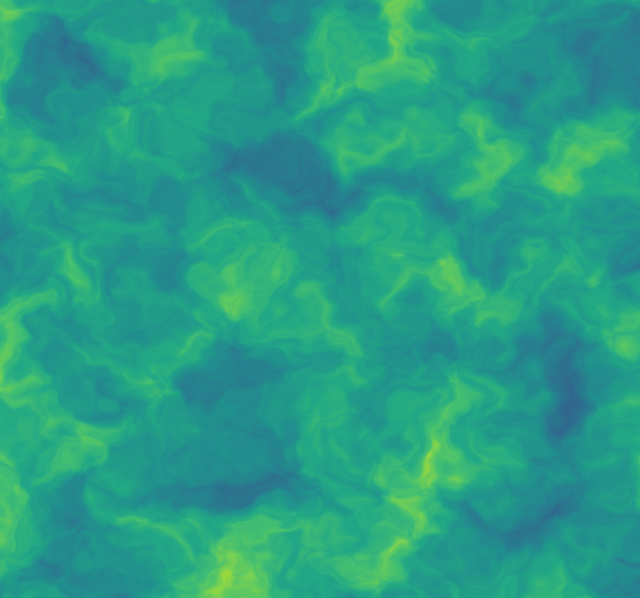
Reproduce this texture procedurally as a WebGL 1 fragment shader.

```glsl
precision highp float;
// Soft cloudy field in blue, teal, green and yellow.
// Rotated octaves of gradient noise, bent by a second noise into folds
// and wisps, give a height that is looked up in a smooth colour ramp.

uniform vec2 u_resolution;

const vec2 CELLS = vec2(4.5, 5.1); // coarsest noise cells per canvas width
const int OCTAVES = 5;
const float GAIN = 0.56;          // amplitude ratio between octaves
const float LACUNARITY = 2.03;    // frequency ratio between octaves
const int WARP_OCTAVES = 3;
const float WARP_FREQUENCY = 1.7; // relative to the coarsest cells
const float WARP_AMOUNT = 0.36;   // bending, in coarsest cells
const float MEAN_LEVEL = 0.55;    // ramp position of the average height
const float CONTRAST = 0.33;
const float PEAK_BOOST = 0.08;    // stretches the bright end a little
const vec2 FIELD_OFFSET = vec2(23.6, 58.2);
const vec2 WARP_OFFSET_X = vec2(5.2, 71.3);
const vec2 WARP_OFFSET_Y = vec2(91.7, 12.8);

// Ramp colours, at levels 0.3 to 0.9 in steps of 0.1
const vec3 INDIGO = vec3(0.208, 0.359, 0.553);
const vec3 STEEL_BLUE = vec3(0.164, 0.471, 0.558);
const vec3 TEAL = vec3(0.128, 0.567, 0.551);
const vec3 SEA_GREEN = vec3(0.135, 0.659, 0.518);
const vec3 GREEN = vec3(0.267, 0.749, 0.441);
const vec3 LIME = vec3(0.478, 0.821, 0.318);
const vec3 YELLOW = vec3(0.741, 0.873, 0.150);

// Unit gradient in a random direction for each lattice point
vec2 latticeGradient(vec2 cell) {
  vec3 p = fract(vec3(cell.xyx) * vec3(0.1031, 0.1030, 0.0973));
  p += dot(p, p.yzx + 33.33);
  float angle = 6.28318 * fract((p.x + p.y) * p.z);
  return vec2(cos(angle), sin(angle));
}

float gradientNoise(vec2 p) {
  vec2 cell = floor(p);
  vec2 f = fract(p);
  vec2 blend = f * f * f * (f * (f * 6.0 - 15.0) + 10.0);
  vec2 right = vec2(1.0, 0.0);
  vec2 up = vec2(0.0, 1.0);
  float a = dot(latticeGradient(cell), f);
  float b = dot(latticeGradient(cell + right), f - right);
  float c = dot(latticeGradient(cell + up), f - up);
  float d = dot(latticeGradient(cell + 1.0), f - 1.0);
  return mix(mix(a, b, blend.x), mix(c, d, blend.x), blend.y);
}

// Each octave is turned and shifted so the lattices never line up
float layeredNoise(vec2 p, int octaves) {
  mat2 turn = mat2(0.8, 0.6, -0.6, 0.8);
  float height = 0.0;
  float amplitude = 1.0;
  for (int i = 0; i < OCTAVES; i++) {
    if (i >= octaves) break;
    height += amplitude * gradientNoise(p);
    p = turn * p * LACUNARITY + FIELD_OFFSET;
    amplitude *= GAIN;
  }
  return height;
}

// Displacement that folds the field into creases and wisps
vec2 warp(vec2 p) {
  vec2 q = p * WARP_FREQUENCY;
  return WARP_AMOUNT * vec2(layeredNoise(q + WARP_OFFSET_X, WARP_OCTAVES),
                            layeredNoise(q + WARP_OFFSET_Y, WARP_OCTAVES));
}

vec3 colourRamp(float level) {
  float s = (level - 0.3) * 10.0;
  vec3 colour = mix(INDIGO, STEEL_BLUE, clamp(s, 0.0, 1.0));
  colour = mix(colour, TEAL, clamp(s - 1.0, 0.0, 1.0));
  colour = mix(colour, SEA_GREEN, clamp(s - 2.0, 0.0, 1.0));
  colour = mix(colour, GREEN, clamp(s - 3.0, 0.0, 1.0));
  colour = mix(colour, LIME, clamp(s - 4.0, 0.0, 1.0));
  return mix(colour, YELLOW, clamp(s - 5.0, 0.0, 1.0));
}

void main() {
  vec2 p = gl_FragCoord.xy / u_resolution.x * CELLS + FIELD_OFFSET;
  float height = layeredNoise(p + warp(p), OCTAVES);
  float level = MEAN_LEVEL + height * (CONTRAST + PEAK_BOOST * height);
  gl_FragColor = vec4(colourRamp(level), 1.0);
}
```
